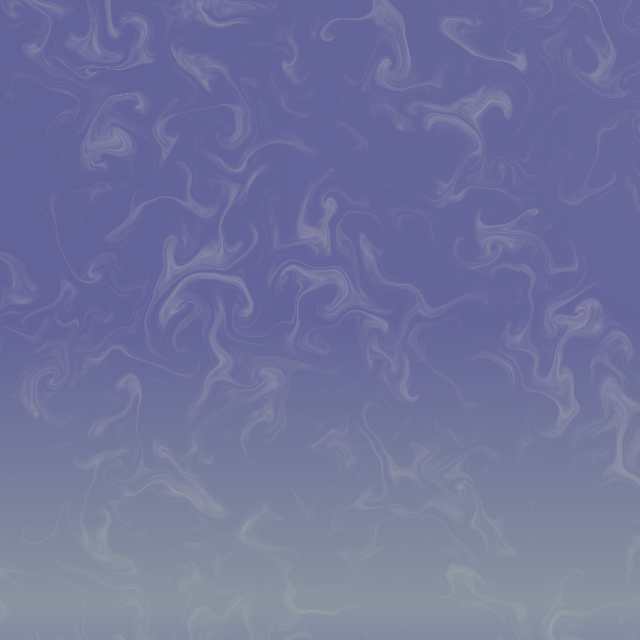
A Shadertoy shader for this texture:

```glsl
// Thin wisps of cloud drifting over a dusk sky that pales towards the horizon.
// Cellular puffs and layered noise are carried along a swirling flow, which
// stretches them into curled filaments; the result tints a vertical gradient.

const vec3 SKY_BLUE     = vec3(0.382, 0.388, 0.600);
const vec3 HORIZON_GREY = vec3(0.535, 0.575, 0.626);
const vec3 LOW_MIST     = vec3(0.515, 0.545, 0.632);
const vec3 HIGH_CLOUD   = vec3(0.580, 0.570, 0.665);
const vec3 LOW_CLOUD    = vec3(0.605, 0.640, 0.655);

const float SWIRLS_ACROSS = 8.5;
const float FLOW_TIME     = 0.62;
const int   FLOW_STEPS    = 10;
const float CLOUD_OPACITY = 0.56;
const mat2  TURN          = mat2(0.8, 0.6, -0.6, 0.8);

vec2 hash2(vec2 p) {
    vec3 q = fract(p.xyx * vec3(0.1031, 0.1030, 0.0973));
    q += dot(q, q.yzx + 33.33);
    return fract((q.xx + q.yz) * q.zy);
}

// Slope of one lattice corner, seen from an offset
float cornerSlope(vec2 corner, vec2 offset) {
    float angle = 6.2832 * hash2(corner).x;
    return dot(vec2(cos(angle), sin(angle)), offset);
}

// Smooth gradient noise, about -0.6..0.6
float gradientNoise(vec2 p) {
    vec2 cell = floor(p);
    vec2 f = p - cell;
    vec2 u = f * f * f * (f * (f * 6.0 - 15.0) + 10.0);
    const vec2 X = vec2(1, 0), Y = vec2(0, 1);
    float low  = mix(cornerSlope(cell, f), cornerSlope(cell + X, f - X), u.x);
    float high = mix(cornerSlope(cell + Y, f - Y), cornerSlope(cell + 1.0, f - 1.0), u.x);
    return mix(low, high, u.y);
}

float layeredNoise(vec2 p, int octaves, float gain) {
    float sum = 0.0, amplitude = 1.0;
    for (int i = 0; i < octaves; i++) {
        sum += amplitude * gradientNoise(p);
        amplitude *= gain;
        p = 2.0 * TURN * p + 17.3;
    }
    return sum;
}

float streamFunction(vec2 p) {
    return gradientNoise(p) + 0.3 * gradientNoise(2.1 * TURN * p + 31.7);
}

// Divergence-free velocity: the curl of the stream function
vec2 swirlVelocity(vec2 p) {
    const float e = 0.03;
    float dx = streamFunction(p + vec2(e, 0)) - streamFunction(p - vec2(e, 0));
    float dy = streamFunction(p + vec2(0, e)) - streamFunction(p - vec2(0, e));
    return vec2(dy, -dx) / (2.0 * e);
}

// Follows the flow back to where the cloud came from
vec2 advect(vec2 p, float time) {
    float dt = time / float(FLOW_STEPS);
    for (int i = 0; i < FLOW_STEPS; i++) {
        p -= dt * swirlVelocity(p);
    }
    return p;
}

// Scattered soft discs, one per cell, of random strength
float cellularPuffs(vec2 p, float radius) {
    vec2 cell = floor(p);
    float puff = 0.0;
    for (int y = -1; y <= 1; y++) {
        for (int x = -1; x <= 1; x++) {
            vec2 id = cell + vec2(x, y);
            vec2 centre = id + hash2(id + 41.0);
            float strength = hash2(id + 97.0).x;
            puff = max(puff, strength * (1.0 - length(p - centre) / radius));
        }
    }
    return puff;
}

float wispDensity(vec2 p) {
    vec2 source = advect(p, FLOW_TIME);
    float body = cellularPuffs(TURN * source * 1.25, 0.8);
    float strands = layeredNoise(source * 2.4 + 5.0, 4, 0.6);
    float patches = layeredNoise(p * 0.7 + 60.0, 2, 0.5);
    float wisp = smoothstep(0.2, 0.95, body + 0.62 * strands + 0.25 * patches);
    float streaks = layeredNoise(source * 6.5 + 83.0, 2, 0.7);
    return wisp * clamp(0.9 + 0.8 * streaks, 0.3, 1.4);
}

vec3 skyColour(vec2 uv) {
    vec3 sky = mix(HORIZON_GREY, SKY_BLUE, clamp((uv.y - 0.06) / 0.44, 0.0, 1.0));
    sky = mix(LOW_MIST, sky, smoothstep(0.0, 0.06, uv.y));
    return sky + vec3(0.018, 0.018, 0.006) * uv.x * smoothstep(0.2, 0.6, uv.y);
}

void mainImage(out vec4 fragColor, in vec2 fragCoord) {
    vec2 uv = fragCoord / iResolution.xy;
    vec2 p = TURN * (fragCoord / iResolution.y * SWIRLS_ACROSS) + 20.0;

    vec3 cloud = mix(LOW_CLOUD, HIGH_CLOUD, smoothstep(0.0, 0.5, uv.y));
    vec3 colour = mix(skyColour(uv), cloud, CLOUD_OPACITY * wispDensity(p));
    fragColor = vec4(colour, 1.0);
}
```
